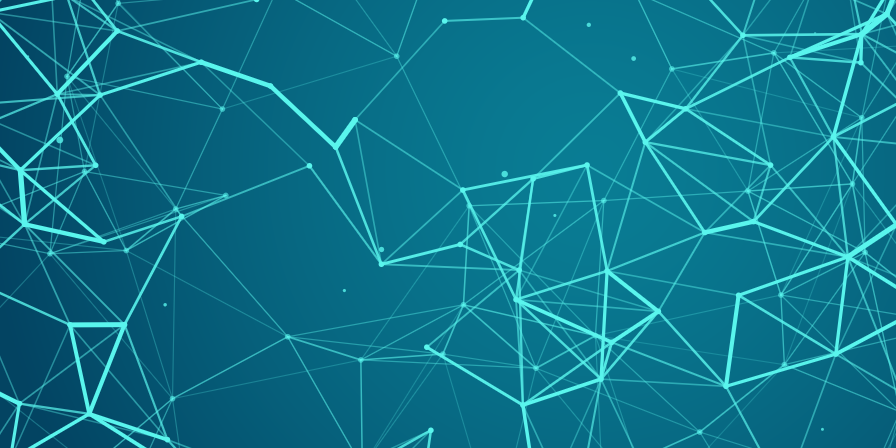
A WebGL 1 fragment shader for this background:

```glsl
precision highp float;

// Plexus network: glowing nodes joined by straight links over a teal radial gradient.
// Nodes are jittered on two grids (a bold near plane, a fine far plane); each pixel
// gathers a 5x5 block of nodes and draws the links that may cross its own cell.

uniform vec2 u_resolution;

// One depth plane; ranges run from the weakest to the strongest link.
struct Plane {
  float cell;    // grid spacing
  vec2 width;
  vec2 alpha;
  float links;   // share of possible links drawn
  float seed;
};

// Lengths are in canvas heights.
const vec3 GLOW_COLOR = vec3(0.036, 0.488, 0.580);
const vec3 SHADE_COLOR = vec3(0.010, 0.265, 0.385);
const vec3 INK_COLOR = vec3(0.350, 0.960, 0.930);
const vec2 GLOW_CENTER = vec2(1.32, 0.62);
const float GLOW_RADIUS = 1.35;
const float GLOW_FALLOFF = 1.45;

const float REACH = 1.92;                       // longest link, in cells
const vec2 LINK_STRENGTH = vec2(0.30, 1.25);    // random range before length fade
const float NODE_RADIUS = 0.0062;

const vec2 CLEARING_START = vec2(0.62, 0.05);   // sparse band across the canvas
const vec2 CLEARING_END = vec2(1.15, 0.95);
const vec2 CLEARING_EDGE = vec2(0.08, 0.28);
const vec2 NODE_DENSITY = vec2(0.26, 0.84);     // inside, outside the clearing
const float CLUSTER_SCALE = 2.6;
const float CLUSTER_AMOUNT = 0.8;

const float MOTE_CELL = 0.27;
const float MOTE_DENSITY = 0.35;
const vec2 MOTE_RADIUS = vec2(0.003, 0.009);

vec2 hash2(vec2 p) {
  vec3 q = fract(p.xyx * vec3(0.1031, 0.1030, 0.0973));
  q += dot(q, q.yzx + 33.33);
  return fract((q.xx + q.yz) * q.zy);
}

float gradientCorner(vec2 cell, vec2 offset) {
  return dot(hash2(cell) * 2.0 - 1.0, offset);
}

float gradientNoise(vec2 p) {
  vec2 i = floor(p), f = p - i;
  vec2 u = f * f * (3.0 - 2.0 * f);
  vec2 e = vec2(1.0, 0.0);
  float low = mix(gradientCorner(i, f), gradientCorner(i + e, f - e), u.x);
  float high = mix(gradientCorner(i + e.yx, f - e.yx), gradientCorner(i + 1.0, f - 1.0), u.x);
  return mix(low, high, u.y);
}

float segmentDistance(vec2 p, vec2 a, vec2 b) {
  vec2 ab = b - a;
  float t = clamp(dot(p - a, ab) / dot(ab, ab), 0.0, 1.0);
  return length(p - a - ab * t);
}

// Antialiased coverage of a shape with the given half width.
float coverage(float dist, float halfWidth, float pixel) {
  return clamp((halfWidth - dist) / pixel + 0.5, 0.0, 1.0);
}

vec2 jitter(vec2 cell, float size, float seed) {
  return (cell + 0.07 + 0.86 * hash2(cell + seed)) * size;
}

// Node position in xy, presence (0 or 1) in z.
vec3 node(vec2 cell, Plane plane) {
  vec2 position = jitter(cell, plane.cell, plane.seed);
  float gap = segmentDistance(position, CLEARING_START, CLEARING_END);
  float density = mix(NODE_DENSITY.x, NODE_DENSITY.y,
                      smoothstep(CLEARING_EDGE.x, CLEARING_EDGE.y, gap));
  density += CLUSTER_AMOUNT * gradientNoise(position * CLUSTER_SCALE + plane.seed);
  return vec3(position, step(hash2(cell + plane.seed + 83.1).x, density));
}

// Opacity of the link between two nodes; short links are wider and brighter.
float link(vec2 uv, vec3 a, vec3 b, vec2 dice, Plane plane, float pixel) {
  float span = min(length(b.xy - a.xy) / (plane.cell * REACH), 1.0);
  float strength = sqrt(1.0 - span) * mix(LINK_STRENGTH.x, LINK_STRENGTH.y, dice.y);
  strength = min(strength, 1.0);
  float halfWidth = 0.5 * mix(plane.width.x, plane.width.y, strength * sqrt(strength));
  float opacity = mix(plane.alpha.x, plane.alpha.y, smoothstep(0.0, 0.65, strength));
  float drawn = a.z * b.z * step(dice.x, plane.links) * step(span, 0.999);
  return drawn * opacity * coverage(segmentDistance(uv, a.xy, b.xy), halfWidth, pixel);
}

vec2 linkDice(vec2 cellA, vec2 cellB, float seed) {
  return hash2(cellA + (cellB - cellA) * 31.7 + seed);
}

// Opacity of one plane of nodes and links.
float plexus(vec2 uv, Plane plane, float pixel) {
  vec2 corner = floor(uv / plane.cell) - 2.0;
  vec3 nodes[25];
  for (int y = 0; y < 5; y++) {
    for (int x = 0; x < 5; x++) {
      nodes[5 * y + x] = node(corner + vec2(float(x), float(y)), plane);
    }
  }

  vec3 own = nodes[12];
  float clear = 1.0 - plane.alpha.y * own.z * coverage(length(uv - own.xy), NODE_RADIUS, pixel);

  // Left, right, low and high bound every box of cells that contains the own cell.
  for (int l = 0; l < 3; l++) {
    for (int r = 2; r < 5; r++) {
      if (r > l + 2) break;
      for (int b = 0; b < 3; b++) {
        for (int t = 2; t < 5; t++) {
          if (t > b + 2) break;
          if (r == l && t == b) continue;
          vec2 low = corner + vec2(float(l), float(b));
          vec2 high = corner + vec2(float(r), float(t));
          vec2 rising = linkDice(low, high, plane.seed);
          clear *= 1.0 - link(uv, nodes[5 * b + l], nodes[5 * t + r], rising, plane, pixel);
          if (r == l || t == b) continue;
          vec2 falling = linkDice(vec2(low.x, high.y), vec2(high.x, low.y), plane.seed);
          clear *= 1.0 - link(uv, nodes[5 * t + l], nodes[5 * b + r], falling, plane, pixel);
        }
      }
    }
  }
  return 1.0 - clear;
}

// Loose dots that belong to no link.
float motes(vec2 uv, float pixel) {
  vec2 cell = floor(uv / MOTE_CELL);
  vec2 dice = hash2(cell + 210.0);
  float radius = mix(MOTE_RADIUS.x, MOTE_RADIUS.y, dice.y * dice.y);
  float dist = length(uv - jitter(cell, MOTE_CELL, 160.0));
  return step(dice.x, MOTE_DENSITY) * 0.8 * coverage(dist, radius, pixel);
}

void main() {
  float pixel = 1.0 / u_resolution.y;
  vec2 uv = gl_FragCoord.xy * pixel;
  Plane nearPlane = Plane(0.178, vec2(0.0030, 0.0125), vec2(0.35, 1.00), 0.68, 23.0);
  Plane farPlane = Plane(0.23, vec2(0.0024, 0.0040), vec2(0.20, 0.60), 0.85, 71.0);

  float shade = pow(length(uv - GLOW_CENTER) / GLOW_RADIUS, GLOW_FALLOFF);
  vec3 color = mix(GLOW_COLOR, SHADE_COLOR, min(shade, 1.0));
  color = mix(color, INK_COLOR, plexus(uv, farPlane, pixel));
  color = mix(color, INK_COLOR, max(plexus(uv, nearPlane, pixel), motes(uv, pixel)));
  gl_FragColor = vec4(color, 1.0);
}
```
